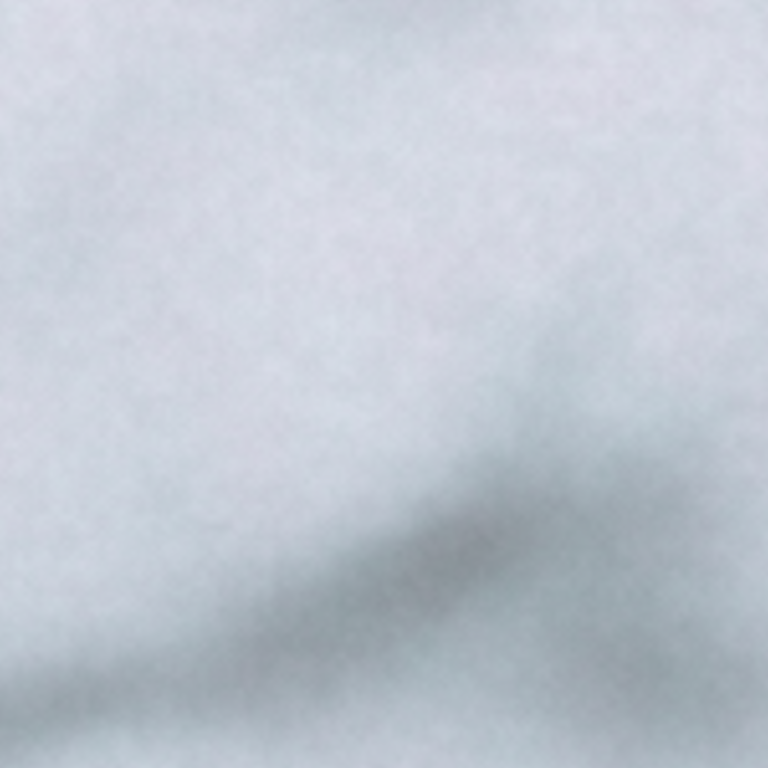
Write a WebGL 2 fragment shader that draws this texture.

```glsl
#version 300 es
precision highp float;
// Soft pale cloud with a dark slanting bank of mist and fine mottled grain.

uniform vec2 u_resolution;
out vec4 fragColor;

float hash(vec2 cell) {
    return fract(sin(dot(cell, vec2(127.1, 311.7))) * 43758.5453);
}

float valueNoise(vec2 p) {
    vec2 cell = floor(p);
    vec2 f = fract(p);
    f = f * f * (3.0 - 2.0 * f);
    return mix(mix(hash(cell), hash(cell + vec2(1.0, 0.0)), f.x),
               mix(hash(cell + vec2(0.0, 1.0)), hash(cell + vec2(1.0, 1.0)), f.x), f.y);
}

// Layered noise, each octave turned to hide the lattice
float fbm(vec2 p) {
    float sum = 0.0;
    float amplitude = 0.5;
    for (int i = 0; i < 5; i++) {
        sum += amplitude * valueNoise(p);
        p = mat2(0.8, 0.6, -0.6, 0.8) * p * 2.03 + 17.3;
        amplitude *= 0.5;
    }
    return sum / 0.96875;
}

// Light passing through a soft elliptical puff of mist
float puff(vec2 p, vec2 centre, float angle, vec2 radius, float density) {
    vec2 d = p - centre;
    float c = cos(angle);
    float s = sin(angle);
    d = vec2(c * d.x + s * d.y, c * d.y - s * d.x) / radius;
    return 1.0 - density * exp(-dot(d, d));
}

void main() {
    vec2 uv = gl_FragCoord.xy / u_resolution;

    // Bend the space so the puffs lose their regular outline
    vec2 p = uv + 0.09 * (vec2(fbm(uv * 4.0 + 3.7), fbm(uv * 4.0 + 41.2)) - 0.5);

    // Dark bank rising from lower left to the right
    float clear = puff(p, vec2(0.60, 0.20), 0.15, vec2(0.65, 0.22), 0.35);
    clear *= puff(p, vec2(0.59, 0.26), 0.50, vec2(0.17, 0.085), 0.80);
    clear *= puff(p, vec2(0.38, 0.16), 0.50, vec2(0.20, 0.08), 0.54);
    clear *= puff(p, vec2(0.04, 0.07), 0.15, vec2(0.25, 0.08), 0.66);
    clear *= puff(p, vec2(0.80, 0.31), 0.40, vec2(0.16, 0.13), 0.44);
    clear *= puff(p, vec2(0.86, 0.10), -0.20, vec2(0.25, 0.12), 0.64);

    // Faint plume and pale shadows higher up
    clear *= puff(p, vec2(0.72, 0.48), 1.05, vec2(0.20, 0.07), 0.22);
    clear *= puff(p, vec2(0.58, 1.02), 0.10, vec2(0.20, 0.08), 0.20);
    clear *= puff(p, vec2(0.10, 0.72), 0.90, vec2(0.26, 0.12), 0.11);
    clear *= 1.0 - 0.17 * fbm(uv * 5.0 + 8.1);
    float shade = 1.0 - clear;

    // Lilac white to warm grey, with a cool tone between
    vec3 colour = mix(vec3(0.86, 0.865, 0.91), vec3(0.51, 0.54, 0.56), shade);
    colour += vec3(0.0, 0.025, 0.03) * 4.0 * shade * clear;

    // Pink and blue drift, then soft mottled grain
    float drift = fbm(uv * 9.0 + 23.0) - 0.5;
    float fleck = valueNoise(uv * 75.0 + 5.0) - 0.5;
    colour += vec3(0.03, -0.012, 0.004) * drift + vec3(0.010, -0.006, 0.004) * fleck;
    float grain = 0.4 * valueNoise(uv * 38.0) + 0.35 * valueNoise(uv.yx * 83.0 + 9.0)
                + 0.25 * valueNoise(uv * 150.0 + 31.0) - 0.5;
    colour += 0.055 * grain;

    fragColor = vec4(colour, 1.0);
}
```
